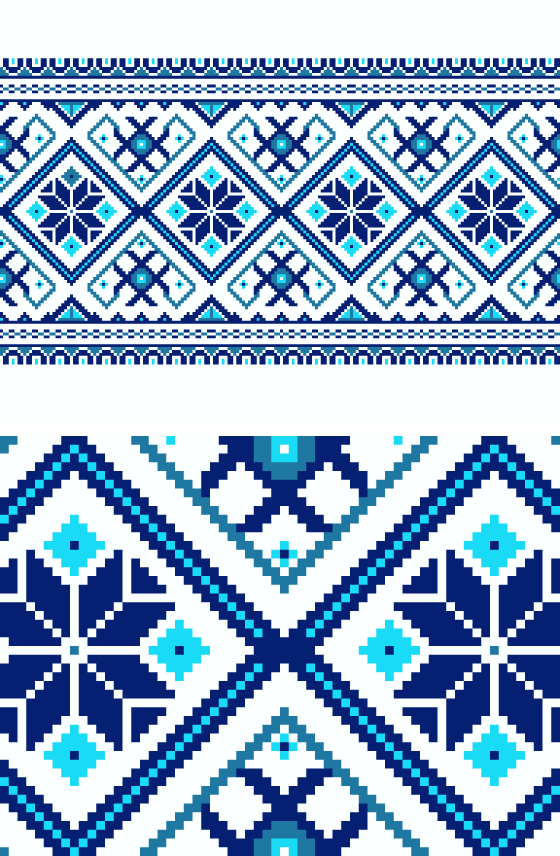
Top, the full canvas; bottom, a detail of the centre.
Write a WebGL 1 fragment shader that draws this pattern.

```glsl
precision highp float;
// Cross-stitch folk border: star diamonds, forked crosses and edge trims.
uniform vec2 u_resolution;

const vec3 WHITE = vec3(0.99, 1.0, 1.0);
const vec3 NAVY = vec3(0.02, 0.12, 0.45);
const vec3 TEAL = vec3(0.12, 0.47, 0.63);
const vec3 CYAN = vec3(0.10, 0.86, 0.96);

bool within(float v, float low, float high) {
  return v > low - 0.5 && v < high + 0.5;
}

float diamondDist(vec2 p) {
  return abs(p.x) + abs(p.y);
}

vec3 blossom(vec3 under, vec2 p, float radius, vec3 petal) {
  float d = diamondDist(p);
  if (d < 0.5) return NAVY;
  return d < radius + 0.5 ? petal : under;
}

// Eight-petal star with four blossoms inside a beaded diamond.
vec3 starDiamond(vec3 col, vec2 p, vec3 topPetal) {
  float major = max(p.x, p.y), minor = min(p.x, p.y), sum = p.x + p.y;
  if (within(minor, 1.0, 5.0) && within(major - minor, 1.0, 6.0)) col = NAVY;
  if (within(minor, 7.0, 10.0) && major < 10.5 && sum < 17.5) col = NAVY;
  if (major < 0.5) col = TEAL;
  col = blossom(col, p - vec2(12.0, 0.0), 3.0, CYAN);
  col = blossom(col, p - vec2(0.0, 12.0), 3.0, topPetal);
  if (within(sum, 21.0, 25.0)) {
    col = within(sum, 23.0, 23.0) && p.x < 21.5 ? CYAN : NAVY;
  }
  return col;
}

// Forked cross with a hooked frame; p.x is measured from the cross axis.
vec3 forkedCross(vec3 col, vec2 p) {
  float rise = p.y - p.x, sum = p.x + p.y;
  bool frame = within(rise, 7.0, 8.0) && p.x < 18.5;
  frame = frame || (within(sum, 44.0, 45.0) && within(p.x, 12.0, 18.0));
  frame = frame || (within(rise, 20.0, 21.0) && within(p.x, 8.0, 12.0));
  if (frame) col = TEAL;
  col = blossom(col, p - vec2(13.0, 25.0), 1.0, CYAN);
  col = blossom(col, p - vec2(0.0, 11.0), 1.0, CYAN);

  vec2 q = abs(p - vec2(0.0, 23.0));
  float major = max(q.x, q.y), minor = min(q.x, q.y);
  bool prong = within(major - minor, 4.0, 6.0) && major < 9.5;
  if (prong || major + minor < 6.5) col = NAVY;
  if (major + minor < 4.5 && major < 3.5) col = TEAL;
  if (major < 1.5) col = CYAN;
  if (major < 0.5) col = WHITE;
  return col;
}

// Triangles, dashed ribbon and scalloped fringe at the outer edge.
vec3 trim(vec3 col, vec2 p) {
  float tooth = abs(mod(p.x + 4.0, 8.0) - 4.0);
  float scallop = 4.0 - tooth;

  if (within(p.y, 35.0, 37.0) && tooth < p.y - 34.5) {
    col = tooth < 0.5 && p.y > 36.5 ? CYAN : NAVY;
  }
  float chevron = p.x + 37.0 - p.y;
  if (p.y < 37.5 && chevron < 8.5) {
    col = chevron > 5.5 ? NAVY : WHITE;
    if (chevron < 4.5) col = p.y > 36.5 || p.x < 0.5 ? TEAL : CYAN;
  }

  if (within(p.y, 38.0, 38.0) || within(p.y, 46.0, 46.0)) col = NAVY;
  if (within(p.y, 41.0, 43.0)) {
    bool middle = within(p.y, 42.0, 42.0);
    bool dash = mod(p.x, 4.0) < 1.5;
    if (middle && !dash) col = TEAL;
    if (!middle && dash) col = NAVY;
  }

  if (within(p.y, 47.0, 49.0) && tooth < 49.5 - p.y) col = TEAL;
  if (within(p.y, 48.0, 52.0)) {
    float ring = length(vec2(scallop, max(51.0 - p.y, 0.0)));
    if (ring > 1.9 && ring < 3.3) col = NAVY;
    if (scallop < 0.5 && p.y > 50.5) col = CYAN;
  }
  return col;
}

vec3 stitchColour(vec2 stitch) {
  vec2 cell = floor(stitch) - vec2(24.0, 71.0);
  float column = floor((cell.x + 24.0) / 48.0);
  float across = mod(cell.x + 24.0, 48.0) - 24.0;
  vec2 p = vec2(abs(across), abs(cell.y));
  // The first diamond has one deeper-toned upper blossom.
  vec3 topPetal = abs(column) < 0.5 && cell.y > 0.0 ? TEAL : CYAN;

  vec3 col = starDiamond(WHITE, p, topPetal);
  col = forkedCross(col, vec2(24.0 - p.x, p.y));
  return trim(col, vec2(p.x, p.y));
}

void main() {
  // Average a 4 by 4 grid of samples to smooth the stitch edges.
  vec3 total = vec3(0.0);
  for (int j = 0; j < 4; j++) {
    for (int i = 0; i < 4; i++) {
      vec2 offset = (vec2(float(i), float(j)) - 1.5) / 4.0;
      total += stitchColour((gl_FragCoord.xy + offset) / u_resolution.y * 144.0);
    }
  }
  gl_FragColor = vec4(total / 16.0, 1.0);
}
```
